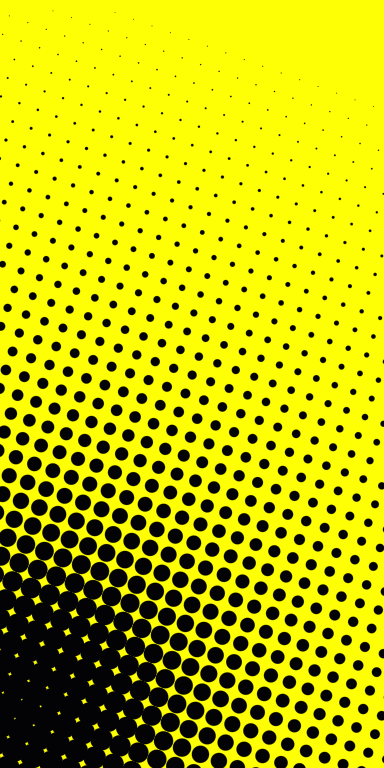
Reproduce this background procedurally as a Shadertoy shader.

```glsl
// Tilted black halftone dots on yellow, swelling toward a dark pool at lower left.

// Lengths are in canvas widths, except MAX_RADIUS, which is in grid cells.
#define PITCH       0.05115
#define TILT        radians(20.0)
#define GRID_ORIGIN vec2(0.3958, 1.9323)
#define POOL_CENTER vec2(0.052, 0.156)
#define FADE_LENGTH 2.083
#define FADE_POWER  1.75
#define DOT_LIMIT   1.83
#define MAX_RADIUS  0.702
#define YELLOW      vec3(0.998, 0.998, 0.015)
#define INK         vec3(0.012, 0.012, 0.02)

// Dot radius as a function of distance from the dark pool
float dotRadius(vec2 center) {
    float d = distance(center, POOL_CENTER);
    float strength = pow(max(1.0 - d / FADE_LENGTH, 0.0), FADE_POWER);
    return PITCH * MAX_RADIUS * strength * step(d, DOT_LIMIT);
}

// Antialiased disc; dots thinner than a pixel grow fainter
float discCoverage(vec2 p, vec2 center, float radius, float pixel) {
    float edge = distance(p, center) - radius;
    float fill = 1.0 - smoothstep(-0.75 * pixel, 0.75 * pixel, edge);
    return fill * min(1.0, 2.0 * radius / pixel);
}

void mainImage(out vec4 fragColor, in vec2 fragCoord) {
    float pixel = 1.0 / iResolution.x;
    vec2 p = fragCoord * pixel;

    // Rotated square grid
    float c = cos(TILT), s = sin(TILT);
    mat2 axes = mat2(c, -s, s, c);
    vec2 cell = round((p - GRID_ORIGIN) * axes / PITCH);

    // Union of the nearby dots, which overlap inside the pool
    float ink = 0.0;
    for (int j = -1; j <= 1; j++) {
        for (int i = -1; i <= 1; i++) {
            vec2 center = GRID_ORIGIN + axes * (cell + vec2(i, j)) * PITCH;
            ink = max(ink, discCoverage(p, center, dotRadius(center), pixel));
        }
    }

    fragColor = vec4(mix(YELLOW, INK, ink), 1.0);
}
```
